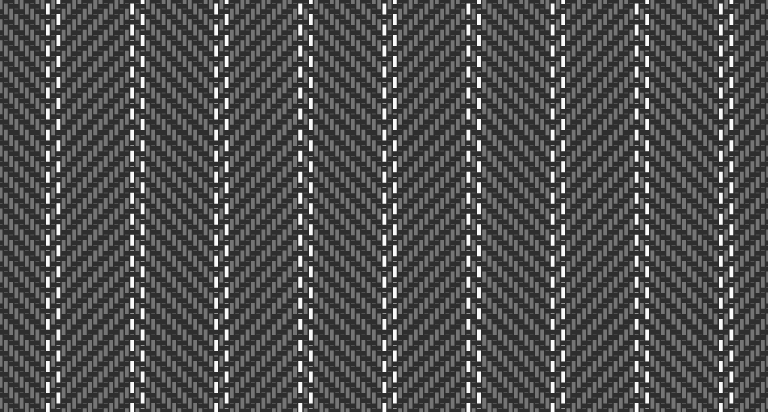
Reproduce this pattern procedurally as a Shadertoy shader.

```glsl
// Herringbone cloth: a 2/2 twill whose diagonal reverses every 16 warp threads,
// with two pale pinstripe threads at each reversal. Each point is resolved to a
// thread crossing by formula, and a grid of samples per pixel smooths the edges.

const float THREADS_ACROSS = 146.1;
const float STRIPE_THREADS = 16.0;
const vec2 WEAVE_OFFSET = vec2(-8.62, 0.33);
const float WARP_WIDTH = 0.72;
const float WEFT_HEIGHT = 0.91;
const int SAMPLES = 4;

const vec3 GROUND = vec3(0.17);
const vec3 WEFT = vec3(0.18);
const vec3 WARP = vec3(0.46);
const vec3 PINSTRIPE = vec3(0.98);

// True inside a centred band of the given width within a unit cell
bool inBand(float position, float width) {
    return abs(position - 0.5) < 0.5 * width;
}

// Twill step: climbs for one stripe, then descends for the next
float twillStep(float warpIndex, float stripe) {
    return stripe - abs(mod(warpIndex, 2.0 * stripe) - stripe);
}

// Warp floats over two weft rows, then passes under two
bool warpOnTop(vec2 crossing, float stripe) {
    return mod(crossing.y - twillStep(crossing.x, stripe), 4.0) < 2.0;
}

// Pale threads flank one plain thread at every reversal
vec3 warpColour(float warpIndex, float stripe) {
    float k = mod(warpIndex, stripe);
    bool pale = k < 0.5 || abs(k - 2.0) < 0.5;
    return pale ? PINSTRIPE : WARP;
}

// Colour of the cloth at a point measured in thread pitches
vec3 cloth(vec2 p, float stripe) {
    vec2 crossing = floor(p);
    vec2 local = fract(p);
    vec3 under = inBand(local.x, WARP_WIDTH)
        ? warpColour(crossing.x, stripe) : GROUND;
    bool weftVisible = !warpOnTop(crossing, stripe)
        && inBand(local.y, WEFT_HEIGHT);
    return weftVisible ? WEFT : under;
}

void mainImage(out vec4 fragColor, in vec2 fragCoord) {
    float pitch = THREADS_ACROSS / iResolution.x;
    vec3 sum = vec3(0.0);
    for (int y = 0; y < SAMPLES; y++) {
        for (int x = 0; x < SAMPLES; x++) {
            vec2 jitter = (vec2(x, y) + 0.5) / float(SAMPLES) - 0.5;
            vec2 p = (fragCoord + jitter) * pitch + WEAVE_OFFSET;
            sum += cloth(p, STRIPE_THREADS);
        }
    }
    fragColor = vec4(sum / float(SAMPLES * SAMPLES), 1.0);
}
```
